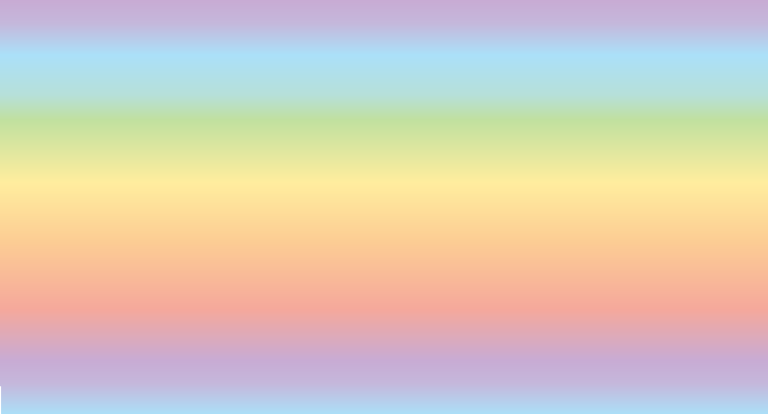
A Shadertoy shader for this background:

```glsl
// Soft pastel rainbow of horizontal bands, running down the canvas.
// One cyclic colour ramp is repeated vertically with fract, and a thin
// white sliver sits in the lower left corner.

#define PERIOD 0.870          // height of one colour cycle
#define SLIVER_WIDTH 0.0014   // share of canvas width
#define SLIVER_HEIGHT 0.067   // share of canvas height

const vec3 LILAC  = vec3(0.785, 0.670, 0.830);
const vec3 MAUVE  = vec3(0.770, 0.720, 0.860);
const vec3 SKY    = vec3(0.670, 0.880, 0.975);
const vec3 AQUA   = vec3(0.715, 0.880, 0.850);
const vec3 GREEN  = vec3(0.755, 0.880, 0.625);
const vec3 YELLOW = vec3(1.000, 0.930, 0.620);
const vec3 ORANGE = vec3(0.990, 0.805, 0.580);
const vec3 CORAL  = vec3(0.960, 0.660, 0.610);

// Colour stops of the cycle: rgb is the colour, w its phase
const int STOP_COUNT = 9;
const vec4 STOPS[STOP_COUNT] = vec4[](
    vec4(LILAC,  0.000),
    vec4(MAUVE,  0.065),
    vec4(SKY,    0.153),
    vec4(AQUA,   0.264),
    vec4(GREEN,  0.333),
    vec4(YELLOW, 0.506),
    vec4(ORANGE, 0.667),
    vec4(CORAL,  0.858),
    vec4(LILAC,  1.000)
);

// Piecewise linear blend through the stops
vec3 pastelRamp(float phase) {
    vec3 color = STOPS[0].rgb;
    for (int i = 1; i < STOP_COUNT; i++) {
        float start = STOPS[i - 1].w;
        float blend = clamp((phase - start) / (STOPS[i].w - start), 0.0, 1.0);
        color = mix(color, STOPS[i].rgb, blend);
    }
    return color;
}

// Antialiased box anchored at the lower left corner
float cornerBox(vec2 uv, vec2 size) {
    vec2 cover = clamp((size - uv) * iResolution.xy + 0.5, 0.0, 1.0);
    return cover.x * cover.y;
}

void mainImage(out vec4 fragColor, in vec2 fragCoord) {
    vec2 uv = fragCoord / iResolution.xy;

    // Repeating bands, measured from the top edge
    float depth = 1.0 - uv.y;
    vec3 color = pastelRamp(fract(depth / PERIOD));

    // White sliver
    float sliver = cornerBox(uv, vec2(SLIVER_WIDTH, SLIVER_HEIGHT));
    color = mix(color, vec3(1.0), sliver);

    fragColor = vec4(color, 1.0);
}
```
